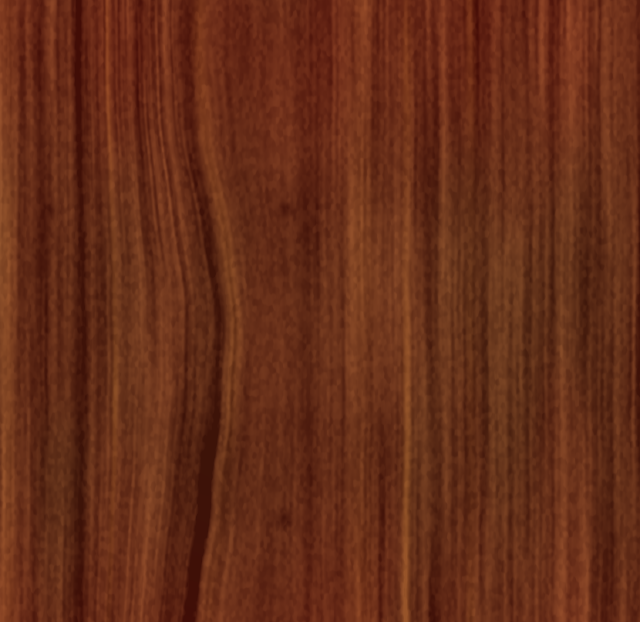
A Shadertoy shader for this texture:

```glsl
#define DARK_WOOD vec3(0.245, 0.066, 0.030)
#define LIGHT_WOOD vec3(0.545, 0.290, 0.158)
#define RED_TINT vec3(0.018, -0.024, -0.008)
#define OCHRE_TINT vec3(0.025, 0.024, -0.014)
#define MIRROR_Y 0.414
#define BULGE 0.060
#define BROAD_GRAIN 0.36
#define MEDIUM_GRAIN 0.42
#define FINE_GRAIN 0.50
#define THREAD_GRAIN 0.42
#define MOTTLE 0.26

// Streaks: centre, half width, strength (negative is dark)
const vec3 STREAKS[12] = vec3[](
    vec3(0.012, 0.012, 0.14), vec3(0.127, 0.010, -0.36),
    vec3(0.181, 0.005, 0.28), vec3(0.293, 0.010, -0.24),
    vec3(0.336, 0.014, -0.42), vec3(0.365, 0.010, 0.18),
    vec3(0.565, 0.022, 0.16), vec3(0.635, 0.007, 0.28),
    vec3(0.682, 0.030, -0.14), vec3(0.736, 0.008, 0.24),
    vec3(0.862, 0.009, -0.36), vec3(0.940, 0.014, -0.20));

vec2 hash2(vec2 p) {
    vec3 q = fract(p.xyx * vec3(0.1031, 0.1030, 0.0973));
    q += dot(q, q.yzx + 33.33);
    return fract((q.xx + q.yz) * q.zy);
}

float bell(float d, float width) {
    return exp(-d * d / (width * width));
}

// Smooth cellular noise: random cell values blended by distance, about -0.5 to 0.5
float cells(vec2 p) {
    vec2 cell = floor(p);
    float total = 0.0, weights = 0.0;
    for (int j = -1; j <= 1; j++)
    for (int i = -1; i <= 1; i++) {
        vec2 id = cell + vec2(i, j);
        vec2 away = id + 0.15 + 0.7 * hash2(id) - p;
        float weight = exp(-5.0 * dot(away, away));
        total += weight * hash2(id + 71.7).x;
        weights += weight;
    }
    return total / weights - 0.5;
}

// Straight fibres: each column of cells slides by its own offset
float fibres(float x, float y, float count, float pieces) {
    float p = x * count;
    float left = floor(p);
    float blend = smoothstep(0.0, 1.0, p - left);
    float a = cells(vec2(left * 7.0, y * pieces + 9.0 * hash2(vec2(left, count)).x));
    float b = cells(vec2(left * 7.0 + 7.0, y * pieces + 9.0 * hash2(vec2(left + 1.0, count)).x));
    return mix(a, b, blend);
}

// Sideways bend of the fibres, strongest around the left bulge
float bendFibres(float x, float v) {
    float bulge = BULGE * (1.0 - bell(v, 0.34)) * bell(x - 0.30, 0.11);
    float sway = 0.0016 * sin(13.0 * v + 9.0 * x) + 0.0007 * sin(37.0 * v + 24.0 * x);
    return x + bulge + sway * (0.5 + 1.5 * bell(x - 0.32, 0.10));
}

float knots(vec2 p) {
    float dark = 0.0;
    for (int i = 0; i < 3; i++) {
        vec2 d = vec2(p.x - 0.081 - 0.364 * float(i), abs(p.y) - 0.248);
        float strength = i == 1 ? 0.36 : 0.16;
        dark += strength * exp(-dot(d, d) / 0.00014);
    }
    return dark;
}

void mainImage(out vec4 fragColor, in vec2 fragCoord) {
    vec2 uv = fragCoord / iResolution.xy;
    float v = uv.y - MIRROR_Y;
    float s = bendFibres(uv.x, v);
    float calm = 1.0 - 0.65 * bell(s - 0.435, 0.050);

    // Long fibres at several widths, then a short mottle
    float grain = BROAD_GRAIN * cells(vec2(s * 17.0, uv.y * 1.2))
        + MEDIUM_GRAIN * fibres(s, uv.y, 62.0, 1.6)
        + FINE_GRAIN * fibres(s, uv.y, 118.0, 2.2)
        + THREAD_GRAIN * fibres(s, uv.y, 205.0, 4.0);
    float mottle = MOTTLE * cells(uv * vec2(190.0, 110.0) + 59.0);
    float tone = 0.50 + calm * grain + mottle + 0.16 * cells(uv * vec2(7.0, 6.0) + 5.0);

    // Heartwood bands and pale streaks, fading along their length
    float pale = 0.0;
    for (int i = 0; i < 12; i++) {
        vec3 streak = STREAKS[i];
        float fade = 0.8 + 1.2 * cells(vec2(float(i) * 3.7, uv.y * 4.0));
        float amount = streak.z * fade * bell(s - streak.x, streak.y);
        tone += amount;
        pale += max(amount, 0.0);
    }
    tone -= knots(vec2(uv.x, v));

    // Redder towards the ends, browner near the mirror line
    float red = smoothstep(0.12, 0.58, abs(v)) - 0.30 + 0.9 * cells(uv * vec2(13.0, 3.0) + 23.0);
    vec3 colour = mix(DARK_WOOD, LIGHT_WOOD, clamp(tone, 0.0, 1.1));
    colour += RED_TINT * red + OCHRE_TINT * pale * 2.0;

    fragColor = vec4(clamp(colour, 0.0, 1.0), 1.0);
}
```
